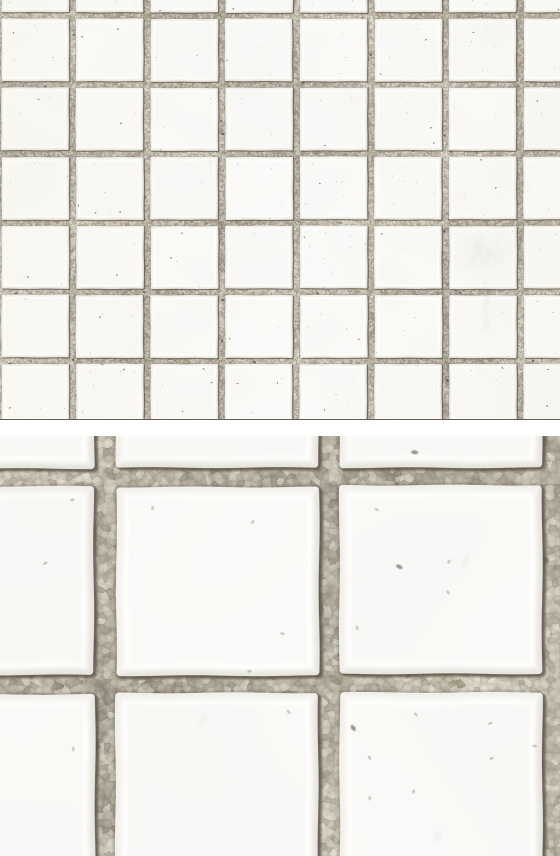
Top, the full canvas; bottom, a detail of the centre.
Give the GLSL for this pattern, as a WebGL 2 fragment shader.

```glsl
#version 300 es
precision highp float;
// White glazed wall tiles in a grid of sandy beige grout, with faint specks and wear.

uniform vec2 u_resolution;
out vec4 fragColor;

float hash(vec2 p) {
    vec3 h = fract(vec3(p.xyx) * 0.1031);
    h += dot(h, h.yzx + 33.33);
    return fract((h.x + h.y) * h.z);
}

vec2 hash2(vec2 p) {
    return vec2(hash(p), hash(p + 57.3));
}

// Cellular noise: x = distance to nearest grain, y = random value of that grain
vec2 grains(vec2 p) {
    vec2 cell = floor(p), nearest = vec2(9.0, 0.0);
    for (int y = -1; y <= 1; y++)
        for (int x = -1; x <= 1; x++) {
            vec2 c = cell + vec2(x, y);
            float d = length(c + hash2(c) - p);
            if (d < nearest.x) nearest = vec2(d, hash(c + 11.7));
        }
    return nearest;
}

float roundedBox(vec2 p, vec2 halfSize, float radius) {
    vec2 d = abs(p) - halfSize + radius;
    return length(max(d, 0.0)) + min(max(d.x, d.y), 0.0) - radius;
}

// Sparse dirt: one small elongated dot in a few of the cells
float specks(vec2 p, float scale, float chance, float size) {
    vec2 cell = floor(p * scale);
    vec2 d = (fract(p * scale) - 0.2 - 0.6 * hash2(cell + 3.1)) / scale;
    float a = 6.283 * hash(cell + 8.2);
    d = mat2(cos(a), sin(a), -sin(a), cos(a)) * d * vec2(1.0, 0.6);
    float present = step(hash(cell + 19.4), chance);
    return present * (1.0 - smoothstep(0.3 * size, size, length(d)));
}

void main() {
    float pixel = 1.0 / u_resolution.y;
    vec2 p = gl_FragCoord.xy * pixel;
    float aspect = u_resolution.x * pixel;

    // Grid cells, each tile set slightly off its place
    vec2 pitch = vec2(0.1777, 0.1644);
    vec2 grid = (p - vec2(-0.0055, -0.0235)) / pitch;
    vec2 id = floor(grid);
    vec2 offset = (hash2(id + 40.0) - 0.5) * 0.002;
    vec2 q = (fract(grid) - 0.5) * pitch - offset;
    q += 0.0004 * sin(p.yx * 61.0 + id * 2.0);
    vec2 halfSize = pitch * 0.5 - vec2(0.0084, 0.0073);
    float tile = roundedBox(q, halfSize, 0.003);

    // Grout: fine sand over broader patches
    vec2 fine = grains(p * 190.0);
    vec2 coarse = grains(p * 75.0 + 31.0);
    float sand = 0.55 * fine.y + 0.25 * coarse.y + 0.3 * (1.0 - fine.x);
    vec3 color = mix(vec3(0.55, 0.52, 0.45), vec3(0.86, 0.84, 0.79), clamp(sand, 0.0, 1.0));
    color += 0.035 * sin(p.x * 9.0 + 2.0 * sin(p.y * 7.0));
    color *= 1.0 - 0.4 * specks(p + 2.3, 26.0, 0.2, 0.0035);

    // Shadow to the lower right of each tile, soft contact line all round
    float shadow = roundedBox(q - vec2(0.0022, -0.0018), halfSize, 0.003);
    color = mix(color, vec3(0.40, 0.36, 0.30), 0.75 * (1.0 - smoothstep(-0.001, 0.0025, shadow)));
    color *= 1.0 - 0.15 * (1.0 - smoothstep(0.0, 0.003, tile));

    // Glaze: near white, a little different on each tile, warmer at the sides
    float cloud = sin(p.x * 23.0 + sin(p.y * 17.0)) * sin(p.y * 19.0 + id.x);
    vec3 glaze = vec3(0.975, 0.974, 0.965) + 0.008 * (hash(id + 5.0) - 0.5) + 0.003 * cloud;
    float side = abs(p.x / aspect - 0.5) * 2.0;
    glaze -= vec3(0.004, 0.006, 0.018) * side * side;

    // Rounded rim: dim band with a bright ridge inside it
    float rim = smoothstep(-0.0075, -0.0005, tile);
    float lowerRight = smoothstep(-0.02, 0.06, q.x / halfSize.x - q.y / halfSize.y);
    glaze -= vec3(0.05, 0.055, 0.065) * rim * (0.6 + 0.8 * lowerRight);
    float ridge = (tile + 0.008) / 0.002;
    glaze += 0.018 * exp(-ridge * ridge);

    // Wear: tiny dark specks, faint scuffs and one dull smudge
    float dirt = specks(p, 19.0, 0.13, 0.0024);
    dirt += 0.5 * specks(p + 7.7, 31.0, 0.12, 0.0016);
    glaze = mix(glaze, vec3(0.50, 0.46, 0.41), min(dirt, 1.0) * 0.75);
    vec2 scuff = vec2(p.x * 0.6 + p.y * 0.8, p.y * 0.6 - p.x * 0.8) + 3.0;
    glaze -= 0.025 * specks(scuff * vec2(0.4, 1.0), 15.0, 0.15, 0.003);
    vec2 smear = (p - vec2(1.15, 0.40)) / vec2(0.06, 0.045);
    float smudge = exp(-dot(smear, smear));
    float drip = 1.0 - smoothstep(0.004, 0.010, abs(p.x - 1.157));
    drip *= smoothstep(0.20, 0.22, p.y) * (1.0 - smoothstep(0.30, 0.36, p.y));
    glaze -= (0.045 * smudge + 0.035 * drip) * (0.3 + 0.7 * coarse.y);

    color = mix(color, glaze, 1.0 - smoothstep(-0.7 * pixel, 0.7 * pixel, tile));

    // Thin dark line along the bottom
    color = mix(vec3(0.40, 0.37, 0.33), color, smoothstep(0.0015, 0.0035, p.y));
    fragColor = vec4(clamp(color, 0.0, 1.0), 1.0);
}
```
